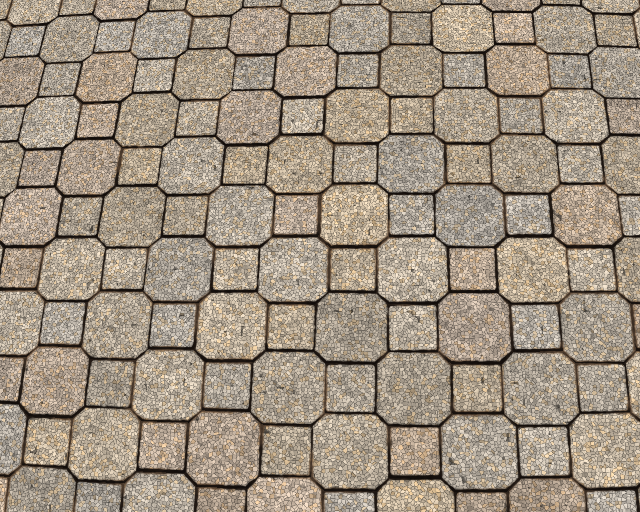
Reproduce this texture procedurally as a WebGL 1 fragment shader.

```glsl
precision highp float;

uniform vec2 u_resolution;

float hash(vec2 p) {
  return fract(sin(dot(p, vec2(127.1, 311.7))) * 43758.5);
}

float noise(vec2 p) {
  vec2 i = floor(p), f = fract(p);
  f = f * f * (3.0 - 2.0 * f);
  return mix(mix(hash(i), hash(i + vec2(1.0, 0.0)), f.x),
             mix(hash(i + vec2(0.0, 1.0)), hash(i + 1.0), f.x), f.y);
}

// Aggregate stones: x is the gap to the neighbouring stone, y a random value
vec2 pebbles(vec2 p) {
  vec2 cell = floor(p);
  float nearest = 9.0, second = 9.0, id = 0.0;
  for (int j = -1; j <= 1; j++) {
    for (int i = -1; i <= 1; i++) {
      vec2 c = cell + vec2(float(i), float(j));
      float dist = length(c + vec2(hash(c), hash(c + 37.3)) - p);
      if (dist < nearest) {
        second = nearest;
        nearest = dist;
        id = hash(c + 71.9);
      } else {
        second = min(second, dist);
      }
    }
  }
  return vec2(second - nearest, id);
}

// Canvas to paving plane: lens curvature, then perspective; one unit per tile
vec2 pavingPlane(vec2 p) {
  vec2 q = vec2(p.x - 0.703, 0.410 - p.y);
  q *= 1.0 + 0.1475 * dot(q, q);
  float v = (q.y - 0.1224) / (0.0898 + 0.0305 * q.y);
  float u = (q.x * (1.0 - 0.0305 * v) + 0.1546 - 0.0026 * v) / 0.0968;
  return vec2(u, v);
}

void main() {
  vec2 plane = pavingPlane(gl_FragCoord.xy / u_resolution.x);
  float blur = 7.0 / u_resolution.x;

  // Nearest octagon; beyond its straight sides lies a square
  vec2 diagonal = floor(0.5 * vec2(plane.x + plane.y, plane.x - plane.y) + 0.5);
  vec2 center = vec2(diagonal.x + diagonal.y, diagonal.x - diagonal.y);
  vec2 d = plane - center;
  float halfSize = 0.6;
  if (max(abs(d.x), abs(d.y)) > 0.6) {
    center += abs(d.x) > abs(d.y) ? vec2(sign(d.x), 0.0) : vec2(0.0, sign(d.y));
    d = plane - center;
    halfSize = 0.4;
  }

  // Uneven laying and crumbled edges
  float tileA = hash(center + 3.7), tileB = hash(center + 19.1);
  float tileC = hash(center + 53.3);
  d += 0.018 * (vec2(tileA, tileB) - 0.5);
  d += 0.035 * (tileC - 0.5) * vec2(-d.y, d.x);
  float edge = 0.06 - length(max(abs(d) - halfSize + 0.06, 0.0));
  if (halfSize > 0.5) edge = min(edge, (1.0 - abs(d.x) - abs(d.y)) * 0.7071);
  edge += 0.016 * (noise(plane * 16.0) - 0.5);

  // Exposed aggregate, tinted per tile
  vec2 stone = pebbles(plane * 18.0);
  vec3 tint = mix(vec3(0.80, 0.73, 0.63), vec3(0.74, 0.71, 0.67), tileA);
  tint = mix(tint, vec3(0.79, 0.70, 0.62), 0.6 * step(0.75, tileB));
  tint *= 0.92 + 0.15 * tileC;
  float grain = mix(0.68, 1.0, smoothstep(0.0, 0.32, stone.x));
  grain *= 0.84 + 0.32 * stone.y;
  grain *= 0.94 + 0.12 * noise(plane * 45.0);
  grain *= 0.95 + 0.10 * noise(plane * 3.0);
  vec3 color = tint * grain;
  color *= mix(vec3(1.0), vec3(1.04, 0.98, 0.88), step(0.8, hash(vec2(stone.y, 5.0))));
  color *= 1.0 - 0.45 * smoothstep(0.92, 0.97, noise(plane * 11.0 + 40.0));

  // Worn rims: lit above, shaded below, with rusty soil in places
  float lower = smoothstep(0.70, 0.98, d.y / halfSize);
  float jointWidth = 0.012 + 0.010 * tileB + lower * (0.008 + 0.020 * tileC);
  float rim = 1.0 - smoothstep(0.0, 0.035, edge - jointWidth);
  float soil = smoothstep(0.45, 0.8, noise(plane * 2.3 + 11.0));
  color *= 1.0 - rim * (0.22 + 0.18 * lower);
  color = mix(color, vec3(0.50, 0.35, 0.22), 0.5 * rim * soil);

  // Dark joints, deepest in the shadow of lower edges
  vec3 joint = mix(vec3(0.07, 0.05, 0.04), vec3(0.27, 0.21, 0.16),
                   (1.0 - 0.85 * lower) * (0.25 + 0.75 * soil));
  joint *= 0.8 + 0.4 * noise(plane * 30.0);
  color = mix(joint, color, smoothstep(jointWidth - blur, jointWidth + blur, edge));

  gl_FragColor = vec4(color, 1.0);
}
```
